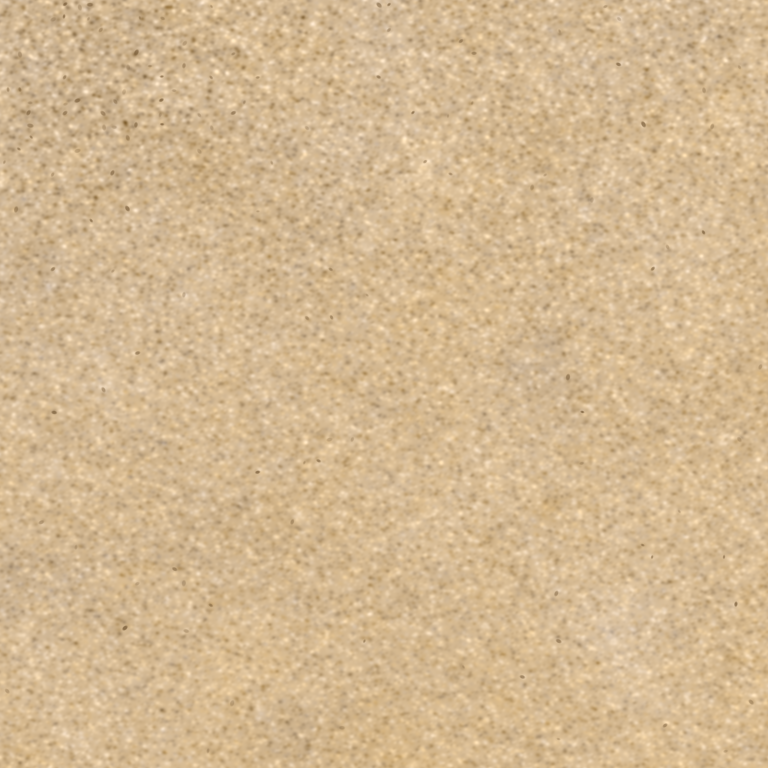
This texture is drawn by a Shadertoy shader. Its source:

```glsl
// Fine pale sand: soft, slightly flattened grains with faint patches and dark specks.

const vec3 SAND = vec3(0.835, 0.727, 0.575);
const vec3 LIGHT_STEP = vec3(0.97, 1.0, 1.05);   // channel change with brightness
const vec3 WARM_STEP = vec3(0.25, -0.10, -0.85); // channel change with warmth
const vec3 SPECK = vec3(0.48, 0.37, 0.23);

const vec2 GRAIN_FREQ = vec2(122.0, 150.0);      // grains per canvas side
const float GRAIN_TILT = 0.22;
const float GRAIN_CONTRAST = 0.105;
const float FINE_CONTRAST = 0.045;
const float CLUMP_CONTRAST = 0.024;
const float PATCH_CONTRAST = 0.022;
const float WARMTH = 0.035;
const float BLOB_SHARPNESS = 5.0;
const float SPECK_FREQ = 64.0;
const float SPECK_CHANCE = 0.018;
const vec2 STAIN_CENTER = vec2(0.14, 0.95);

vec4 hash4(vec2 cell) {
    vec4 p = fract(cell.xyxy * vec4(0.1031, 0.1030, 0.0973, 0.1099));
    p += dot(p, p.wzxy + 33.33);
    return fract((p.xxyz + p.yzzw) * p.zywx);
}

mat2 rotation(float angle) {
    float c = cos(angle), s = sin(angle);
    return mat2(c, s, -s, c);
}

// Cellular noise: jittered soft blobs, x = brightness and y = warmth, both signed.
vec2 blobs(vec2 p) {
    vec2 home = floor(p);
    vec2 sum = vec2(0.0);
    for (int j = -1; j <= 1; j++) {
        for (int i = -1; i <= 1; i++) {
            vec2 cell = home + vec2(i, j);
            vec4 rnd = hash4(cell + 200.0);
            vec2 d = p - cell - rnd.xy;
            sum += (rnd.zw * 2.0 - 1.0) * exp(-BLOB_SHARPNESS * dot(d, d));
        }
    }
    return sum;
}

// Isolated dark grains; returns their coverage.
float specks(vec2 uv, float chance, float pixel) {
    vec2 p = uv * SPECK_FREQ;
    vec2 cell = floor(p);
    vec4 rnd = hash4(cell + 517.0);
    vec2 d = p - cell - mix(vec2(0.32), vec2(0.68), rnd.xy);
    d = rotation(rnd.x * 3.0 - 1.5) * d * vec2(0.85, 1.3);
    float radius = mix(0.10, 0.21, rnd.w);
    float soft = max(0.09, pixel * SPECK_FREQ);
    float shape = 1.0 - smoothstep(radius - soft, radius + soft, length(d));
    return shape * step(rnd.z, chance) * mix(0.3, 0.85, rnd.y * rnd.y);
}

void mainImage(out vec4 fragColor, in vec2 fragCoord) {
    float side = min(iResolution.x, iResolution.y);
    vec2 uv = fragCoord / side;

    // Weathered upper corners
    vec2 toStain = (uv - STAIN_CENTER) * vec2(5.5, 5.0);
    float stain = exp(-dot(toStain, toStain));
    float rough = 0.92 + 0.16 * smoothstep(0.3, 1.0, uv.y) + 0.25 * stain;

    // Grain layers, from fine to broad
    vec2 grainUv = rotation(GRAIN_TILT) * uv * GRAIN_FREQ;
    vec2 grain = blobs(grainUv);
    vec2 fine = blobs(rotation(-0.5) * uv * GRAIN_FREQ * 1.4 + 37.0);
    vec2 clump = blobs(uv * vec2(38.0, 46.0) + 11.0);
    vec2 patches = blobs(rotation(0.6) * uv * 7.0 + 5.0);

    float light = rough * (GRAIN_CONTRAST * grain.x + FINE_CONTRAST * fine.x)
                + CLUMP_CONTRAST * clump.x + PATCH_CONTRAST * patches.x
                - 0.035 * stain;
    light -= 0.9 * light * light * step(light, 0.0); // deeper gaps between grains

    float warm = WARMTH * (grain.y + 0.7 * clump.y + 0.7 * patches.y)
               + 0.018 * (uv.x - uv.y);

    vec3 color = SAND + light * LIGHT_STEP + warm * WARM_STEP;

    // Dark grains, denser near the top
    float chance = SPECK_CHANCE * (0.6 + uv.y) + 0.16 * stain;
    color = mix(color, SPECK, specks(uv, chance, 1.0 / side));

    fragColor = vec4(clamp(color, 0.0, 1.0), 1.0);
}
```
